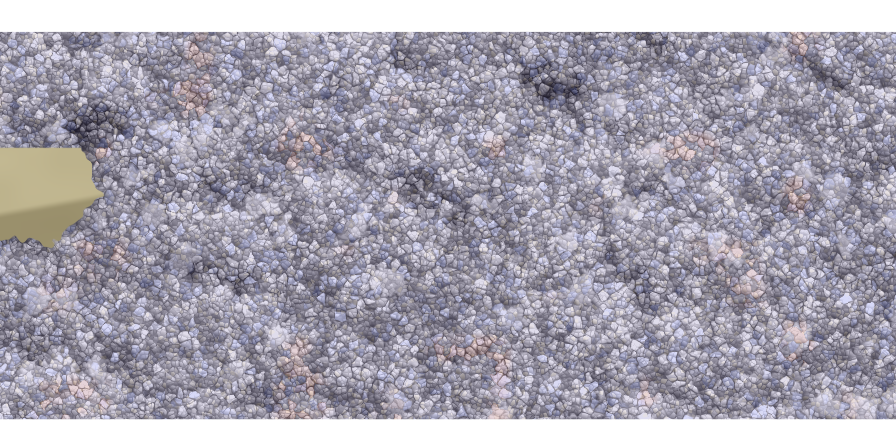
Reproduce this texture procedurally as a Shadertoy shader.

```glsl
// Crumbly violet-grey soil with clods and a tan block end, between two white bands.

const vec3  WHITE       = vec3(1.0);
const vec3  SOIL_TINT   = vec3(0.0, -0.014, 0.047);   // added to the grey tone
const vec3  BLUE_SHIFT  = vec3(-0.035, -0.015, 0.045);
const vec3  CREAM_SHIFT = vec3(0.025, 0.015, -0.035);
const vec3  RUST_SHIFT  = vec3(0.02, -0.045, -0.09);
const vec3  BLOCK_TOP   = vec3(0.75, 0.71, 0.56);
const vec3  BLOCK_FRONT = vec3(0.61, 0.57, 0.43);
const vec2  LIGHT       = vec2(0.29, 0.957);          // towards the light
const float BAND_LOW    = 0.064;
const float BAND_HIGH   = 0.929;
const float SOIL_TONE   = 0.745;

// Cells per canvas height for each size of lump
const float CLOD_SCALE  = 6.0;
const float LUMP_SCALE  = 18.0;
const float GRAIN_SCALE = 52.0;
const float FLAKE_SCALE = 98.0;

vec3 hash32(vec2 p) {
    vec3 q = fract(p.xyx * vec3(0.1031, 0.1030, 0.0973));
    q += dot(q, q.yxz + 33.33);
    return fract((q.xxy + q.yzz) * q.zyx);
}

float valueNoise(vec2 p) {
    vec2 i = floor(p), f = fract(p);
    f = f * f * (3.0 - 2.0 * f);
    vec2 e = vec2(0.0, 1.0);
    return mix(mix(hash32(i).x, hash32(i + e.yx).x, f.x),
               mix(hash32(i + e.xy).x, hash32(i + e.yy).x, f.x), f.y);
}

vec2 turn(vec2 p, float angle) {
    float c = cos(angle), s = sin(angle);
    return vec2(c * p.x - s * p.y, s * p.x + c * p.y);
}

// Nearest rounded cell: x = lit side, y = random id, z = body (0 in the crevice)
vec3 stone(vec2 p, float scale, float angle, float crevice) {
    vec2 q = turn(p, angle) * scale + 17.0 * angle;
    vec2 cell = floor(q), nearest = vec2(0.0);
    float first = 9.0, second = 9.0, id = 0.0;
    for (int y = -1; y <= 1; y++)
    for (int x = -1; x <= 1; x++) {
        vec2 c = cell + vec2(x, y);
        vec3 h = hash32(c);
        vec2 r = q - c - h.xy;
        float d = length(r);
        if (d < first) {
            second = first;
            first = d;
            nearest = r;
            id = h.z;
        } else {
            second = min(second, d);
        }
    }
    float body = smoothstep(0.0, crevice, second - first);
    return vec3(dot(turn(nearest, -angle), LIGHT), id, body);
}

// Tone of one layer: lit domes of varied brightness, dark gaps between
float relief(vec3 s, float light, float variety, float depth) {
    return s.z * (light * s.x + variety * (s.y - 0.5)) - depth * (1.0 - s.z);
}

vec3 soil(vec2 p) {
    vec2 rough = vec2(valueNoise(p * 28.0), valueNoise(p * 28.0 + 41.0)) - 0.5;
    vec2 crumbly = vec2(valueNoise(p * 85.0 + 7.0), valueNoise(p * 85.0 + 63.0)) - 0.5;
    vec3 clod  = stone(p + 0.06 * rough + 0.02 * crumbly, CLOD_SCALE, 0.4, 0.25);
    vec3 lump  = stone(p + 0.018 * crumbly, LUMP_SCALE, 1.1, 0.3);
    vec3 grain = stone(p + 0.008 * crumbly, GRAIN_SCALE, 0.7, 0.3);
    vec3 flake = stone(p, FLAKE_SCALE, 0.25, 0.35);

    // A few pale lumps are smoother than the crumbs around them
    float pale = smoothstep(0.82, 0.95, lump.y) * lump.z;
    float fine = relief(grain, 0.16, 0.29, 0.17) + relief(flake, 0.16, 0.17, 0.11);
    float tone = SOIL_TONE + fine * (1.0 - 0.4 * pale) + 0.03 * pale;
    tone += relief(lump, 0.11, 0.09, 0.07) + relief(clod, 0.14, 0.05, 0.06);

    // Deep shade below the tallest clods
    float hollow = smoothstep(0.15, 0.55, -clod.x) * smoothstep(0.5, 0.9, clod.y);
    tone -= 0.2 * hollow * clod.z;
    tone += 0.07 * (valueNoise(p * 3.0 + 5.0) - 0.5);
    tone = clamp(tone, 0.12, 0.88);

    // Mineral tints by grain, rust in rare patches
    vec3 color = tone + SOIL_TINT;
    color += BLUE_SHIFT * smoothstep(0.6, 0.9, fract(grain.y * 7.3)) * grain.z;
    color += CREAM_SHIFT * smoothstep(0.6, 0.9, fract(flake.y * 5.7)) * flake.z;
    float rust = smoothstep(0.72, 0.9, valueNoise(p * 9.0 + 23.0));
    color += RUST_SHIFT * rust * smoothstep(0.3, 0.7, grain.y);
    return color;
}

// Signed distance to the block end; crumbs bite into its right side
float blockShape(vec2 p) {
    float bite = 0.022 * (valueNoise(p * 60.0) - 0.5);
    float side = (p.x - 0.185 - 0.35 * (0.67 - p.y)) * 0.94 + bite;
    float under = (p.x - p.y + 0.343) * 0.707 + bite;
    float base = 0.467 - 0.1 * p.x - p.y + bite;
    return max(max(p.y - 0.67, side), max(under, base));
}

void mainImage(out vec4 fragColor, in vec2 fragCoord) {
    vec2 p = fragCoord / iResolution.y;
    float px = 1.0 / iResolution.y;

    // Soil, with a narrow contact shadow around the block
    float d = blockShape(p);
    vec3 color = soil(p) * (1.0 - 0.22 * exp(-max(d, 0.0) * 70.0));

    // Block: light top, darker front
    float ridge = 0.523 + 0.18 * p.x;
    vec3 block = mix(BLOCK_FRONT, BLOCK_TOP, smoothstep(-0.012, 0.008, p.y - ridge));
    block += 0.03 * (valueNoise(p * 14.0) - 0.5);
    color = mix(block, color, smoothstep(-px, px, d));

    // White bands above and below
    float inside = min(p.y - BAND_LOW, BAND_HIGH - p.y);
    color = mix(WHITE, color, smoothstep(-0.5 * px, 0.5 * px, inside));
    fragColor = vec4(color, 1.0);
}
```
